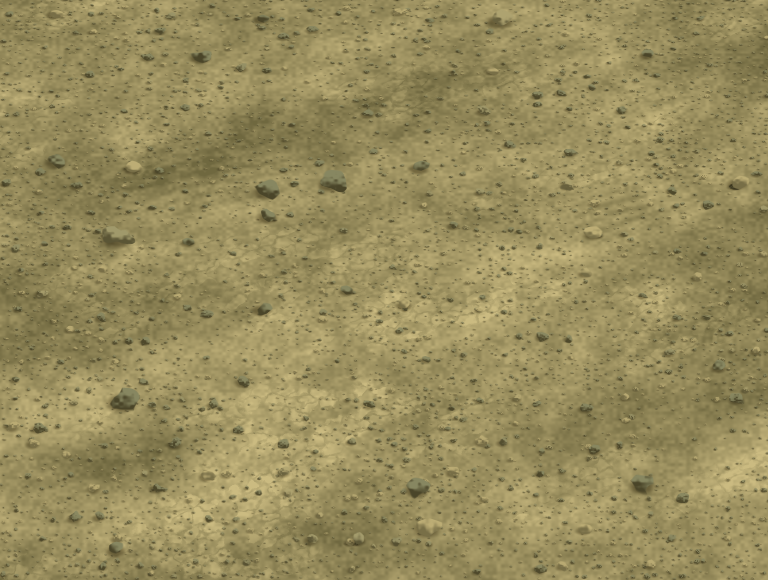
A Shadertoy shader for this texture:

```glsl
#define SAND_DARK vec3(0.45, 0.42, 0.26)
#define SAND_PALE vec3(0.76, 0.70, 0.48)
#define STONE_SHADE vec3(0.29, 0.27, 0.16)
#define STONE_GREY vec3(0.53, 0.53, 0.38)
#define STONE_TAN vec3(0.74, 0.68, 0.46)
#define SHADOW_TINT vec3(0.62, 0.60, 0.53)
#define LIGHT_DIR vec2(0.45, 0.89)
#define SLAB_CELLS 42.0
#define DRIFT_CONTRAST 1.15
#define GRAIN_CONTRAST 0.34

float hash(vec2 p) {
    vec3 q = fract(p.xyx * 0.1031);
    q += dot(q, q.yzx + 33.33);
    return fract((q.x + q.y) * q.z);
}

vec2 hash2(vec2 p) {
    return vec2(hash(p), hash(p + 71.7));
}

float noise(vec2 p) {
    vec2 i = floor(p), f = fract(p);
    f = f * f * (3.0 - 2.0 * f);
    return mix(mix(hash(i), hash(i + vec2(1, 0)), f.x),
               mix(hash(i + vec2(0, 1)), hash(i + vec2(1, 1)), f.x), f.y);
}

float fbm(vec2 p) {
    float sum = 0.0, amp = 0.5;
    for (int i = 0; i < 5; i++) {
        sum += amp * noise(p);
        p = mat2(1.6, 1.2, -1.2, 1.6) * p + 17.3;
        amp *= 0.5;
    }
    return sum;
}

vec2 rotate(vec2 p, float a) {
    return mat2(cos(a), -sin(a), sin(a), cos(a)) * p;
}

// Distance to the nearest crack (x) and a random slab tone (y)
vec2 slabs(vec2 p) {
    vec2 cell = floor(p);
    float first = 9.0, second = 9.0, tone = 0.0;
    for (int y = -1; y <= 1; y++)
    for (int x = -1; x <= 1; x++) {
        vec2 id = cell + vec2(x, y);
        float d = length(id + hash2(id) - p);
        if (d < first) { second = first; first = d; tone = hash(id + 5.1); }
        else second = min(second, d);
    }
    return vec2(second - first, tone);
}

// Faint parallel ridges inside an oval patch
float ripples(vec2 p, vec2 centre, vec2 size, float angle) {
    vec2 q = rotate(p - centre, angle);
    float fade = 1.0 - smoothstep(0.3, 1.0, length(q / size));
    return fade * sin(q.y * 330.0 + 5.0 * fbm(q * 9.0));
}

// One layer of scattered stones, each with a cast shadow
vec3 scatter(vec3 col, vec2 p, float cells, float density, float size, float strength, float seed) {
    float soft = cells / iResolution.y;
    vec2 g = p * cells + seed, cell = floor(g);
    vec2 warp = vec2(noise(g / size), noise(g / size + 40.0)) - 0.5;
    for (int y = 1; y >= -1; y--)
    for (int x = -1; x <= 1; x++) {
        vec2 id = cell + vec2(x, y);
        float clump = noise(id * 7.0 / cells + seed) - 0.5;
        if (hash(id + seed) > density * (1.0 + 1.6 * clump)) continue;
        float h = hash(id + 9.4), r = size * mix(0.42, 1.0, h * h);
        vec2 q = g - id - 0.2 - 0.6 * hash2(id + 3.7);
        vec2 s = (q + LIGHT_DIR * r * 0.5) * vec2(0.85, 1.2);
        float shadow = 1.0 - smoothstep(r * 0.6 - soft, r * 1.15 + soft, length(s));
        col *= mix(vec3(1), SHADOW_TINT, shadow * 0.8 * strength);

        // Angular outline from a rounded box, roughened by noise
        vec2 b = rotate(q + warp * r * 0.8, hash(id + 6.2) * 1.8 - 0.9);
        b *= vec2(0.9, 0.85 + 0.45 * hash(id + 8.8));
        float d = mix(length(b), max(abs(b.x) + 0.4 * abs(b.y), abs(b.y)), 0.55) - r * 0.9;
        float lit = dot(q / r, LIGHT_DIR) * 0.6 + 0.46;
        lit += 0.75 * (noise(g * 3.5 / size) - 0.5) + 0.6 * warp.x;
        float tan_share = smoothstep(0.5, 0.8, hash(id + 2.9));
        vec3 face = mix(STONE_GREY, STONE_TAN, tan_share);
        vec3 stone = mix(mix(STONE_SHADE, face, 0.4 * tan_share), face, smoothstep(0.05, 0.8, lit));
        col = mix(col, stone, strength * (1.0 - smoothstep(-soft, soft, d)));
    }
    return col;
}

void mainImage(out vec4 fragColor, in vec2 fragCoord) {
    vec2 p = fragCoord / iResolution.y;
    vec2 ground = vec2(p.x, p.y * (1.1 + 0.2 * p.y));
    vec2 streak = rotate(ground, 0.4) * vec2(0.8, 1.6);

    // Drifted sand with coarse and fine grain
    float tone = 0.41 + DRIFT_CONTRAST * (fbm(streak * 4.5) - 0.48);
    tone += 0.60 * (fbm(ground * 22.0) - 0.48);
    tone += GRAIN_CONTRAST * (noise(ground * 150.0) - 0.5);
    tone += 0.10 * ripples(p, vec2(0.34, 0.69), vec2(0.24, 0.08), 0.2);
    tone += 0.12 * ripples(p, vec2(1.06, 0.64), vec2(0.14, 0.06), 0.3);

    // Pale broken bedrock, strongest along a diagonal belt
    float belt = exp(-pow((p.y - 0.62 * p.x + 0.11) / 0.12, 2.0));
    belt *= smoothstep(0.15, 0.45, p.x) * (1.0 - smoothstep(0.9, 1.15, p.x));
    float bare = smoothstep(0.50, 0.66, fbm(streak * 6.0 + 8.0) + 0.15 * belt);
    vec2 bend = vec2(fbm(ground * 50.0), fbm(ground * 50.0 + 9.0)) * 1.1;
    vec2 slab = slabs(rotate(ground, 0.4) * SLAB_CELLS * vec2(0.75, 1.1) + bend);
    float plate = smoothstep(0.02, 0.35, slab.x) * smoothstep(0.1, 0.5, slab.y);
    tone += bare * (0.06 + plate * (0.22 + 0.14 * belt)) + 0.08 * belt;
    vec3 col = mix(SAND_DARK, SAND_PALE, clamp(tone, -0.05, 1.12));

    // Stones from grit to rocks
    col = scatter(col, ground, 95.0, 0.30, 0.32, 0.55, 3.0);
    col = scatter(col, ground, 48.0, 0.34, 0.29, 0.75, 19.0);
    col = scatter(col, ground, 21.0, 0.30, 0.23, 0.9, 37.0);
    col = scatter(col, ground, 7.5, 0.36, 0.18, 1.0, 53.0);
    fragColor = vec4(col, 1.0);
}
```
